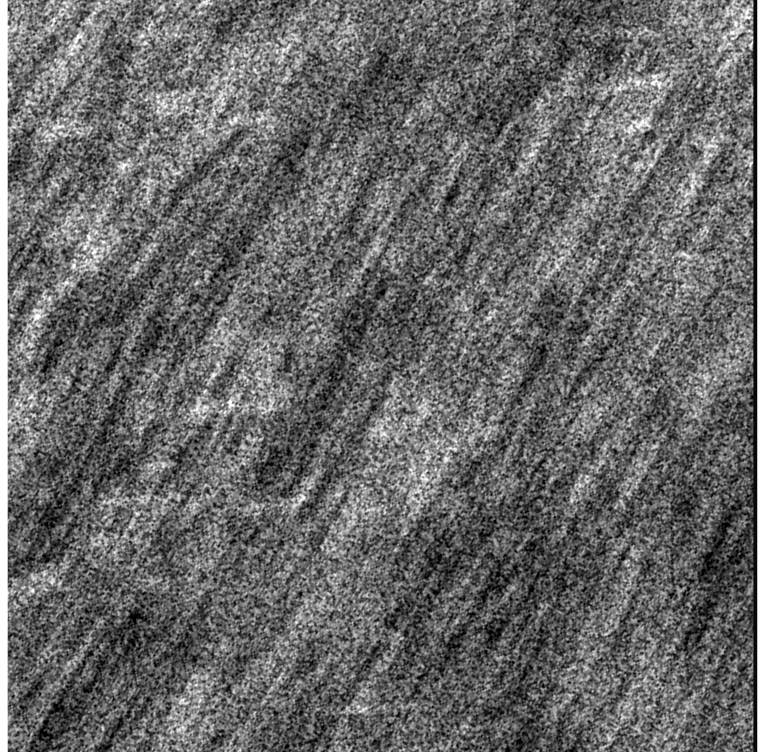
Reproduce this texture procedurally as a WebGL 1 fragment shader.

```glsl
precision highp float;
uniform vec2 u_resolution;

#define MEAN_GRAY 0.387
#define GRAIN 0.47
#define STREAK 0.30
#define FOLD 0.20
#define CLOUD 0.19
#define WISP 0.24
#define SLOPE 1.04
#define WARP 0.035
#define MARGIN_LEFT 0.010
#define MARGIN_RIGHT 0.986
#define RULE_WIDTH 0.005

float hash(vec2 cell) {
  vec3 q = fract(vec3(cell.xyx) * 0.1031);
  q += dot(q, q.yzx + 33.33);
  return fract((q.x + q.y) * q.z);
}

// Value noise centred on zero
float noise(vec2 p) {
  vec2 i = floor(p);
  vec2 f = fract(p);
  f = f * f * (3.0 - 2.0 * f);
  float low = mix(hash(i), hash(i + vec2(1.0, 0.0)), f.x);
  float high = mix(hash(i + vec2(0.0, 1.0)), hash(i + vec2(1.0, 1.0)), f.x);
  return mix(low, high, f.y) - 0.5;
}

vec2 rotate(vec2 p, float angle) {
  float c = cos(angle);
  float s = sin(angle);
  return vec2(c * p.x + s * p.y, c * p.y - s * p.x);
}

// Fine speckle, slightly drawn out along the slope
float speckle(vec2 p) {
  vec2 along = rotate(p, SLOPE);
  float fine = noise(along * vec2(350.0, 410.0) + 900.0);
  float coarse = noise(rotate(p, 0.45) * vec2(270.0, 300.0) + 1700.0);
  return fine + 0.85 * coarse;
}

// Soft long fibres in two widths, bent by a slow warp
float fibres(vec2 p) {
  vec2 bend = vec2(noise(p * 3.1 + 20.0), noise(p * 3.1 + 70.0));
  vec2 along = rotate(p + WARP * bend, SLOPE);
  float narrow = noise(along * vec2(19.0, 125.0) + 300.0);
  float wide = noise(rotate(along, -0.09) * vec2(8.0, 52.0) + 500.0);
  float strength = 0.9 + 0.8 * noise(p * 5.0 + 40.0);
  return strength * (STREAK * narrow + FOLD * wide);
}

// Pale flank, dark trough and strong folds along one diagonal ridge
float ridge(vec2 p) {
  vec2 q = rotate(p - vec2(0.25, 0.75), 0.95);
  float side = -q.y + 0.05 * noise(p * 6.0 + 11.0);
  float flank = smoothstep(0.03, -0.05, side) * smoothstep(0.42, 0.05, q.x);
  float trough = exp(-pow((side - 0.075) / 0.06, 2.0)) * smoothstep(0.25, 0.0, q.x);
  float reach = exp(-q.x * q.x / 0.02 - side * side / 0.003);
  float folds = sin(side * 190.0 + 9.0 * noise(q * vec2(7.0, 12.0) + 60.0));
  return 0.075 * flank - 0.06 * trough + 0.10 * reach * folds;
}

// Sparse bright wisps lying nearly flat
float wisps(vec2 p) {
  vec2 q = p + 0.03 * noise(p * 9.0 + 5.0);
  float band = noise(rotate(q, 0.08) * vec2(13.0, 42.0) + 200.0);
  float patches = smoothstep(-0.05, 0.25, noise(p * 3.5 + 130.0));
  return WISP * patches * smoothstep(0.20, 0.5, band);
}

void main() {
  vec2 uv = gl_FragCoord.xy / u_resolution;
  vec2 p = gl_FragCoord.xy / u_resolution.y;

  // Layered tone
  float cloud = noise(rotate(p, 0.7) * vec2(4.0, 9.0) + 30.0)
              + 0.6 * noise(rotate(p, 0.9) * vec2(9.0, 18.0) + 80.0);
  float tone = MEAN_GRAY + CLOUD * cloud + fibres(p) + ridge(p) + wisps(p);
  float gray = tone + GRAIN * speckle(p) * (0.65 + 0.9 * tone);

  // Dark rule and white side margins
  float edge = 0.7 / u_resolution.x;
  float rule = smoothstep(-edge, edge, uv.x - MARGIN_RIGHT + RULE_WIDTH);
  float blank = smoothstep(-edge, edge, uv.x - MARGIN_RIGHT)
              + smoothstep(edge, -edge, uv.x - MARGIN_LEFT);
  gray = mix(clamp(gray, 0.0, 1.0), 0.03, rule);
  gray = mix(gray, 1.0, clamp(blank, 0.0, 1.0));
  gl_FragColor = vec4(vec3(gray), 1.0);
}
```
